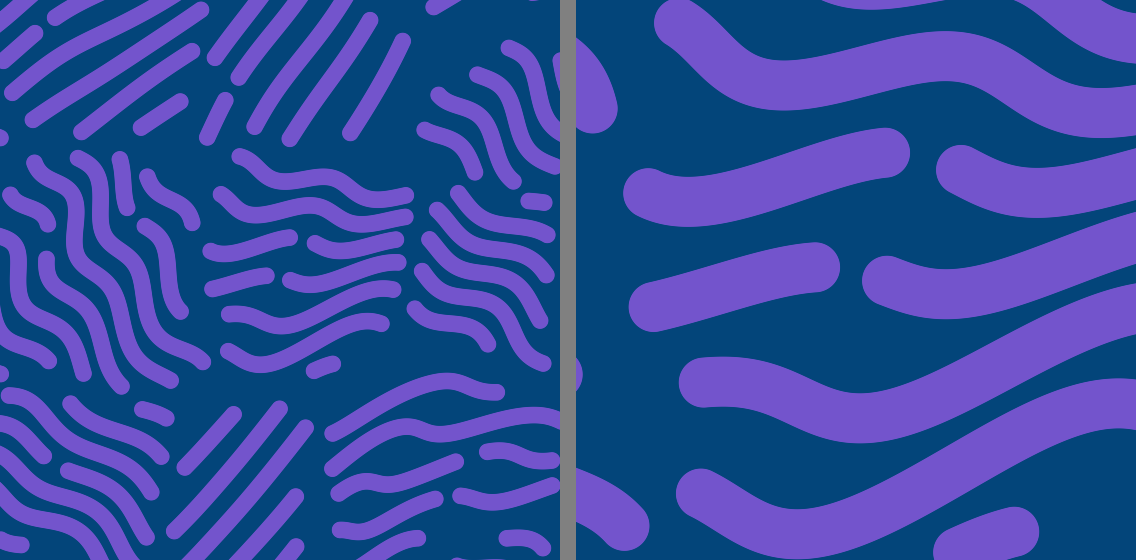
Left: the whole. Right: its middle third, enlarged.
Reproduce this pattern procedurally as a WebGL 2 fragment shader.

```glsl
#version 300 es
precision highp float;

uniform vec2 u_resolution;
out vec4 fragColor;

const vec3 NAVY = vec3(0.01, 0.27, 0.48);
const vec3 PURPLE = vec3(0.45, 0.33, 0.80);
const float RADIUS = 0.0149;   // half the stroke width
const float SPACING = 0.061;   // distance between parallel strokes
const float MARGIN = 0.0235;   // clearance at patch borders and breaks
const float PATCH = 0.33;      // size of a patch with one direction
const float MAIN_ANGLE = -0.62;

vec2 hash2(vec2 c) {
    vec2 k = vec2(dot(c, vec2(127.1, 311.7)), dot(c, vec2(269.5, 183.3)));
    return fract(sin(k) * 43758.5);
}

vec2 noise2(vec2 p) {
    vec2 i = floor(p), f = p - i;
    f = f * f * f * (f * (f * 6.0 - 15.0) + 10.0);
    vec2 low = mix(hash2(i), hash2(i + vec2(1, 0)), f.x);
    vec2 high = mix(hash2(i + vec2(0, 1)), hash2(i + vec2(1, 1)), f.x);
    return mix(low, high, f.y);
}

vec2 direction(float angle) {
    return vec2(cos(angle), sin(angle));
}

// Broad bends plus ripples that run along the main direction
vec2 warp(vec2 p) {
    vec2 along = direction(MAIN_ANGLE);
    vec2 across = vec2(-along.y, along.x);
    vec2 bend = 0.12 * (noise2(p * 2.6 + 17.0) - 0.5);
    float phase = 34.0 * dot(p, along) + 5.0 * noise2(p * 2.5 + 41.0).x;
    return p + bend + across * 0.0175 * sin(phase);
}

mat2 inverseJacobian(vec2 p, vec2 warped) {
    const float e = 0.002;
    vec2 dx = warp(p + vec2(e, 0)) - warped;
    vec2 dy = warp(p + vec2(0, e)) - warped;
    return inverse(mat2(dx / e, dy / e));
}

vec2 closestOnSegment(vec2 p, vec2 a, vec2 b) {
    vec2 ab = b - a;
    return a + ab * clamp(dot(p - a, ab) / dot(ab, ab), 0.0, 1.0);
}

vec2 patchSite(vec2 cell) {
    return (cell + 0.5 + 0.75 * (hash2(cell + 5.0) - 0.5)) * PATCH;
}

vec2 nearestCell(vec2 q) {
    vec2 home = floor(q / PATCH), best = home;
    float bestDistance = 1e3;
    for (int y = -1; y <= 1; y++)
    for (int x = -1; x <= 1; x++) {
        vec2 cell = home + vec2(x, y);
        float d = distance(q, patchSite(cell));
        if (d < bestDistance) { bestDistance = d; best = cell; }
    }
    return best;
}

// Range of t for which base + t * dir stays inside the shrunken patch
vec2 clipToPatch(vec2 cell, vec2 base, vec2 dir) {
    vec2 site = patchSite(cell), range = vec2(-1, 1);
    for (int y = -2; y <= 2; y++)
    for (int x = -2; x <= 2; x++) {
        if (x == 0 && y == 0) continue;
        vec2 other = patchSite(cell + vec2(x, y));
        vec2 n = normalize(other - site);
        float slope = dot(dir, n);
        float t = -(dot(base - 0.5 * (site + other), n) + MARGIN) / slope;
        if (slope > 0.0) range.y = min(range.y, t);
        else range.x = max(range.x, t);
    }
    return range;
}

// Distance to the straight stroke a-b of warped space, measured on the canvas
float strokeDistance(vec2 p, vec2 a, vec2 b) {
    vec2 c = p;
    for (int i = 0; i < 3; i++) {
        vec2 w = warp(c);
        mat2 unwarp = inverseJacobian(c, w);
        c = closestOnSegment(p, c + unwarp * (a - w), c + unwarp * (b - w));
        if (distance(p, c) > 3.0 * RADIUS) break;
    }
    return distance(p, c);
}

float wormDistance(vec2 p) {
    vec2 q = warp(p), cell = nearestCell(q), site = patchSite(cell);
    float turn = 2.0 * hash2(cell + 71.0).x - 1.0;
    vec2 dir = direction(MAIN_ANGLE + 1.7 * turn * turn * turn);
    vec2 across = vec2(-dir.y, dir.x);
    float row = floor(dot(q - site, across) / SPACING + 0.5);
    vec2 base = site + across * row * SPACING;

    // Uneven ends, and a break in some of the long strokes
    vec2 seed = cell * 13.0 + vec2(row, 3.0 * row);
    vec2 range = clipToPatch(cell, base, dir) + vec2(0.012, -0.012) * hash2(seed);
    vec2 chance = hash2(seed + 29.0);
    if (range.y - range.x > 0.26 && chance.x < 0.4) {
        float gap = mix(range.x, range.y, 0.3 + 0.4 * chance.y);
        if (dot(q - site, dir) < gap) range.y = gap - MARGIN;
        else range.x = gap + MARGIN;
    }
    if (range.y - range.x < 0.01) return 1.0;
    return strokeDistance(p, base + dir * range.x, base + dir * range.y);
}

void main() {
    float side = min(u_resolution.x, u_resolution.y);
    float d = wormDistance(gl_FragCoord.xy / side) - RADIUS;
    float soft = 0.55 / side;
    fragColor = vec4(mix(PURPLE, NAVY, smoothstep(-soft, soft, d)), 1.0);
}
```
